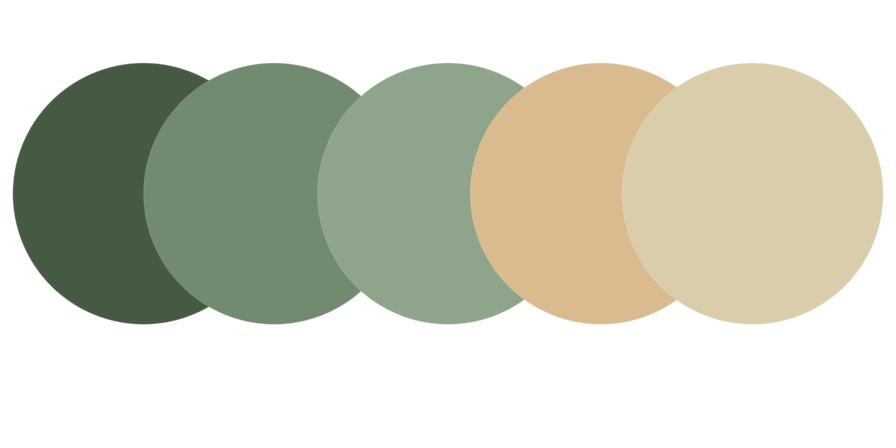
This background is drawn by a Shadertoy shader. Its source:

```glsl
// Draws a row of five overlapping flat discs, dark green to sand, on white.

// Lengths are in canvas heights, measured from the canvas centre.
const int DISC_COUNT = 5;
const float DISC_RADIUS = 0.2917;
const float ROW_HEIGHT = 0.0677;
const float RIM_WIDTH = 0.003;
const float RIM_STRENGTH = 0.12;

const vec3 PAPER = vec3(1.0);
const vec3 FOREST = vec3(0.275, 0.353, 0.263);
const vec3 MOSS = vec3(0.447, 0.541, 0.439);
const vec3 SAGE = vec3(0.557, 0.647, 0.549);
const vec3 TAN = vec3(0.855, 0.729, 0.561);
const vec3 SAND = vec3(0.855, 0.804, 0.671);

const float DISC_X[DISC_COUNT] = float[](-0.6797, -0.388, 0.0, 0.3411, 0.6797);
const vec3 DISC_COLOR[DISC_COUNT] = vec3[](FOREST, MOSS, SAGE, TAN, SAND);

float circleDistance(vec2 point, vec2 center, float radius) {
    return length(point - center) - radius;
}

// Lays one disc, with a faint pale rim, over the colour below it.
vec3 paintDisc(vec3 below, vec3 discColor, float dist, float pixel) {
    float rim = RIM_STRENGTH * smoothstep(-RIM_WIDTH, 0.0, dist);
    float coverage = clamp(0.5 - dist / pixel, 0.0, 1.0);
    return mix(below, mix(discColor, PAPER, rim), coverage);
}

void mainImage(out vec4 fragColor, in vec2 fragCoord) {
    vec2 point = (fragCoord - 0.5 * iResolution.xy) / iResolution.y;
    float pixel = 1.25 / iResolution.y;

    // Each disc covers the one to its left.
    vec3 color = PAPER;
    for (int i = 0; i < DISC_COUNT; i++) {
        vec2 center = vec2(DISC_X[i], ROW_HEIGHT);
        float dist = circleDistance(point, center, DISC_RADIUS);
        color = paintDisc(color, DISC_COLOR[i], dist, pixel);
    }

    fragColor = vec4(color, 1.0);
}
```
